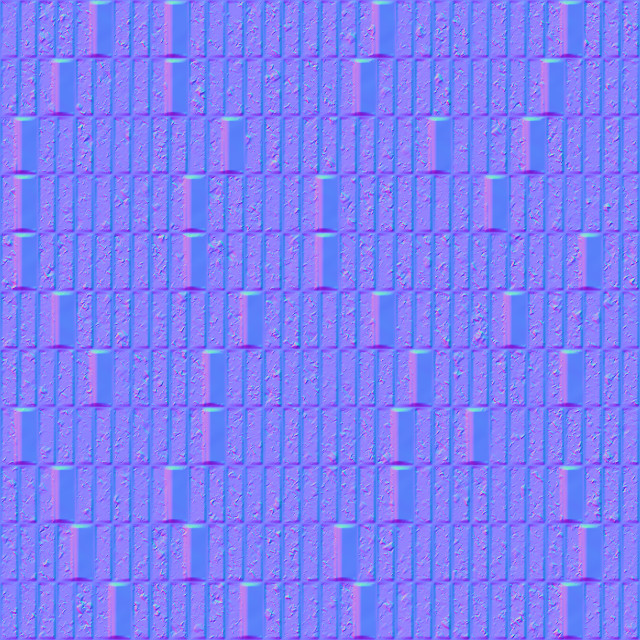
A Shadertoy shader for this texture map:

```glsl
// Tangent-space normal map of a wall of narrow upright tiles, 34 across and 11 down.
// A height field joins soft grooves, chipped cellular relief and a few smooth raised
// blocks per row; its slopes are then encoded as colour.

const vec2 GRID = vec2(34.0, 11.0);

float hash(vec2 p) {
    vec3 q = fract(p.xyx * 0.1031);
    q += dot(q, q.yzx + 33.33);
    return fract((q.x + q.y) * q.z);
}

// Cellular relief: one bump or pit of random size in part of the cells
float chips(vec2 p, float coverage) {
    vec2 cell = floor(p);
    float relief = 0.0;
    for (int j = -1; j <= 1; j++) {
        for (int i = -1; i <= 1; i++) {
            vec2 id = cell + vec2(i, j);
            vec2 center = id + vec2(hash(id), hash(id + 57.3));
            float size = hash(id + 113.7);
            float present = step(hash(id + 191.1), coverage);
            float radius = mix(0.35, 0.85, size);
            float bump = 1.0 - smoothstep(0.15 * radius, radius, length(p - center));
            relief += present * bump * mix(-0.7, 1.0, hash(id + 241.9)) * (0.5 + size);
        }
    }
    return relief;
}

// Irregular stone surface: three sizes of chips on bent coordinates
float stone(vec2 p) {
    vec2 bent = p + 0.0016 * sin(p.yx * 520.0 + 2.0 * sin(p * 310.0));
    float cluster = 0.65 + 0.4 * sin(p.x * 170.0 + 3.0 * sin(p.y * 95.0));
    return cluster * (0.00115 * chips(bent * 215.0, 0.75)
                    + 0.0013 * chips(bent * 135.0 + 31.0, 0.4))
         + 0.0018 * chips(bent * 78.0 + 73.0, 0.2);
}

float height(vec2 uv) {
    vec2 tile = floor(uv * GRID);
    vec2 local = uv - (tile + 0.5) / GRID;
    vec2 border = 0.5 / GRID - abs(local);
    float face = smoothstep(0.0, 0.0052, border.x) * smoothstep(0.0, 0.0058, border.y);

    // Rough tile: slight tilt and its own amount of wear
    float wear = mix(0.65, 1.3, hash(tile + 7.7));
    float tilt = mix(0.11, 0.18, hash(tile + 29.1));
    float rough = 0.0004 + dot(local, vec2(tilt, -0.025)) + wear * stone(uv + tile * 0.37);
    float relief = rough * face;

    // Four smooth blocks scattered along each row, with a wide ramp on the left
    for (int k = 0; k < 4; k++) {
        float column = floor(8.5 * float(k) + 7.0 * hash(vec2(float(k) * 5.3 + 2.0, tile.y + 17.0)));
        float x = uv.x - (column + 0.5) / GRID.x;
        float cover = smoothstep(-0.0235, -0.0085, x)
                    * (1.0 - smoothstep(0.0118, 0.0165, x))
                    * smoothstep(0.0, 0.0075, border.y);
        float dents = 0.00012 * (sin(uv.x * 140.0 + 2.0 * sin(uv.y * 90.0)) + sin(uv.y * 120.0));
        float block = 0.0040 - 0.31 * x + dents;
        relief = mix(relief, block, cover);
    }
    return relief;
}

void mainImage(out vec4 fragColor, in vec2 fragCoord) {
    vec2 uv = fragCoord / iResolution.xy;

    // Central differences over a fixed fraction of the canvas
    vec2 e = vec2(0.0009, 0.0);
    vec2 slope = vec2(height(uv + e.xy) - height(uv - e.xy),
                      height(uv + e.yx) - height(uv - e.yx)) / (2.0 * e.x);

    // Red follows the rise to the right, green the fall upward
    vec3 normal = normalize(vec3(slope.x, -slope.y, 1.0));
    fragColor = vec4(normal * 0.5 + 0.5, 1.0);
}
```
